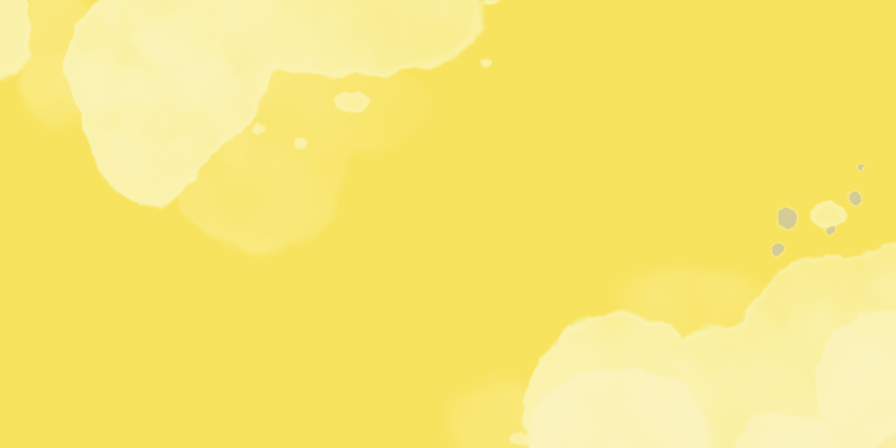
Write a Shadertoy shader that draws this background.

```glsl
// Pale watercolour washes and small specks bleeding over a warm yellow sheet.

const vec3 YELLOW = vec3(0.97, 0.89, 0.37);
const vec3 TINT   = vec3(0.98, 0.915, 0.50);
const vec3 CREAM  = vec3(0.98, 0.95, 0.68);
const vec3 IVORY  = vec3(0.985, 0.953, 0.745);
const vec3 GREY   = vec3(0.83, 0.80, 0.58);

// Sine-free hash and fractal value noise
float hash(vec2 p) {
    vec3 q = fract(vec3(p.xyx) * 0.1031);
    q += dot(q, q.yzx + 33.33);
    return fract((q.x + q.y) * q.z);
}

float noise(vec2 p) {
    vec2 i = floor(p), f = fract(p);
    f = f * f * (3.0 - 2.0 * f);
    return mix(mix(hash(i), hash(i + vec2(1, 0)), f.x),
               mix(hash(i + vec2(0, 1)), hash(i + vec2(1, 1)), f.x), f.y);
}

float fbm(vec2 p) {
    float sum = 0.0, amp = 0.53;
    for (int i = 0; i < 4; i++) {
        sum += amp * noise(p);
        p = mat2(1.6, 1.2, -1.2, 1.6) * p + 7.3;
        amp *= 0.5;
    }
    return sum;
}

// Displaces a point so that smooth outlines become ragged
vec2 ragged(vec2 p, float scale, float amount) {
    return p + amount * (vec2(fbm(p * scale + 11.0), fbm(p * scale + 47.0)) - 0.5);
}

// Approximate signed distance to an ellipse
float ellipse(vec2 p, vec2 centre, vec2 radius) {
    return (length((p - centre) / radius) - 1.0) * min(radius.x, radius.y);
}

float smoothUnion(float a, float b, float k) {
    float h = max(k - abs(a - b), 0.0) / k;
    return min(a, b) - 0.25 * h * h * k;
}

// Coverage inside a shape with an edge at least one pixel soft
float cover(float dist, float softness) {
    float w = max(softness, 1.0 / iResolution.y);
    return 1.0 - smoothstep(-w, w, dist);
}

// Lays a pigment down, with a faint dried rim just inside its edge
vec3 wash(vec3 base, vec3 pigment, float dist, float softness, float opacity, float rim) {
    float inside = cover(dist, softness);
    float edge = exp(-pow((dist + 0.006) / 0.005, 2.0));
    return mix(base, pigment, inside * clamp(opacity + rim * edge, 0.0, 1.0));
}

void mainImage(out vec4 fragColor, in vec2 fragCoord) {
    vec2 p = fragCoord / iResolution.xy * vec2(2.0, 1.0);
    vec2 q = ragged(p, 14.0, 0.05);
    vec2 fine = ragged(p, 55.0, 0.016);
    float grain = fbm(p * 11.0 + 3.0) - 0.5;
    vec3 col = YELLOW;

    // Thin outer washes
    float thin = 0.8 + 0.7 * grain;
    col = wash(col, TINT, ellipse(q, vec2(0.13, 0.87), vec2(0.085, 0.16)), 0.014, thin, 0.0);
    float lower = ellipse(q, vec2(0.578, 0.61), vec2(0.188, 0.172));
    float arm = ellipse(q, vec2(0.72, 0.76), vec2(0.25, 0.11));
    float fade = 1.0 - 0.75 * smoothstep(0.55, 1.0, p.x);
    col = wash(col, TINT, smoothUnion(lower, arm, 0.05), 0.012, thin * fade, 0.05);
    col = wash(col, TINT, ellipse(q, vec2(1.12, 0.036), vec2(0.115, 0.11)), 0.03, 0.75 * thin, 0.0);
    col = wash(col, TINT, ellipse(q, vec2(1.56, 0.318), vec2(0.16, 0.083)), 0.03, 0.8 * thin, 0.0);

    // Upper left body
    float body = smoothUnion(ellipse(q, vec2(0.378, 0.857), vec2(0.229, 0.221)),
                             ellipse(q, vec2(0.333, 0.70), vec2(0.13, 0.159)), 0.03);
    body = smoothUnion(body, ellipse(q, vec2(0.78, 0.96), vec2(0.295, 0.13)), 0.03);
    float density = mix(0.98, 0.72, smoothstep(0.45, 0.95, p.x)) + 0.4 * grain;
    col = wash(col, CREAM, body, 0.004, density, 0.15);
    col = wash(col, IVORY, ellipse(q, vec2(0.37, 0.84), vec2(0.2, 0.2)), 0.06, 0.35 + grain, 0.0);
    col = wash(col, CREAM, ellipse(q, vec2(0.0, 0.95), vec2(0.075, 0.13)), 0.005, 0.95, 0.1);

    // Lower right body
    float bank = min(ellipse(q, vec2(1.38, 0.089), vec2(0.208, 0.216)),
                     ellipse(q, vec2(1.667, 0.089), vec2(0.31, 0.177)));
    bank = smoothUnion(bank, ellipse(q, vec2(1.875, 0.219), vec2(0.221, 0.221)), 0.02);
    bank = min(bank, ellipse(q, vec2(2.0, 0.245), vec2(0.2, 0.21)));
    density = mix(0.97, 0.7, smoothstep(0.15, 0.42, p.y)) + 0.4 * grain;
    col = wash(col, CREAM, bank, 0.005, density, 0.15);

    // Brighter overlapping pools
    float pools = min(ellipse(q, vec2(1.38, 0.036), vec2(0.195, 0.143)),
                      ellipse(q, vec2(1.78, -0.02), vec2(0.15, 0.095)));
    pools = min(pools, ellipse(q, vec2(1.98, 0.14), vec2(0.16, 0.17)));
    col = wash(col, IVORY, pools, 0.006, 0.8 + 0.4 * grain, 0.1);

    // Pale splashes: centre and radius
    vec4 splashes[7] = vec4[7](
        vec4(0.786, 0.771, 0.040, 0.024), vec4(0.669, 0.680, 0.016, 0.012),
        vec4(0.578, 0.714, 0.013, 0.012), vec4(1.083, 0.859, 0.014, 0.010),
        vec4(1.094, 1.000, 0.020, 0.011), vec4(1.164, 0.018, 0.024, 0.014),
        vec4(1.849, 0.521, 0.039, 0.029));
    for (int i = 0; i < 7; i++)
        col = wash(col, CREAM, ellipse(fine, splashes[i].xy, splashes[i].zw), 0.003, 0.75, 0.15);

    // Grey specks with a pale halo: centre and radius
    vec3 specks[5] = vec3[5](vec3(1.758, 0.512, 0.024), vec3(1.911, 0.557, 0.015),
        vec3(1.854, 0.486, 0.010), vec3(1.737, 0.441, 0.012), vec3(1.920, 0.625, 0.007));
    for (int i = 0; i < 5; i++) {
        float dist = length(fine - specks[i].xy) - specks[i].z;
        col = mix(col, CREAM, 0.5 * cover(dist - 0.003, 0.003));
        col = mix(col, GREY, cover(dist, 0.002));
    }

    fragColor = vec4(col, 1.0);
}
```
